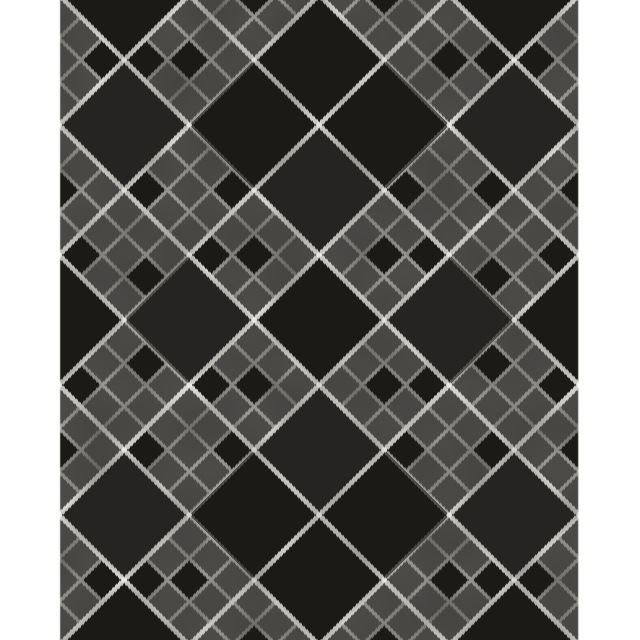
Write a WebGL 2 fragment shader that draws this pattern.

```glsl
#version 300 es
precision highp float;
// Woven panel of diamonds on a white ground, mirrored about both axes.
// Rotated coordinates split it into large plain cells and 3 by 3 checks;
// pale stitched strands follow the cell edges, their tone worn by noise.

uniform vec2 u_resolution;
out vec4 outColor;

vec2 hashGradient(vec2 cell) {
    float h = fract(sin(dot(cell, vec2(127.1, 311.7))) * 43758.5);
    return vec2(cos(6.2832 * h), sin(6.2832 * h));
}

float gradientNoise(vec2 p) {
    vec2 i = floor(p), f = p - i;
    vec2 u = f * f * (3.0 - 2.0 * f);
    vec2 e = vec2(1.0, 0.0);
    float low = mix(dot(hashGradient(i), f),
                    dot(hashGradient(i + e.xy), f - e.xy), u.x);
    float high = mix(dot(hashGradient(i + e.yx), f - e.yx),
                     dot(hashGradient(i + e.xx), f - e.xx), u.x);
    return mix(low, high, u.y);
}

// Distance to the two families of diagonals, spaced in rotated units
vec2 diagonalDistance(vec2 diagonal, float spacing) {
    vec2 t = (diagonal + 1.0) / spacing;
    return abs(t - round(t)) * spacing * 0.7071;
}

vec2 strand(vec2 distance, float halfWidth, float blur) {
    return 1.0 - smoothstep(halfWidth - blur, halfWidth + blur, distance);
}

// Cells without a check, in the mirrored quadrant
bool isPlain(ivec2 c) {
    return c.x == 0 || c.y == 0 || c.y == 3 || c == ivec2(3, 5);
}

// Dark squares of the check, one rule for each row
bool isDarkSquare(ivec2 s) {
    if (s.y == 2) return s.x == 8;
    if (s.y == 3) return s.x == 3 || s.x == 5 || s.x == 11;
    if (s.y == 6) return s.x % 4 == 0;
    if (s.y == 12) return s.x >= 6 && s.x <= 10;
    return s == ivec2(3, 15);
}

void main() {
    vec2 uv = gl_FragCoord.xy / u_resolution;
    vec2 weave = (uv - vec2(0.4987, 0.5)) * 9.846;
    float pixel = 9.846 / min(u_resolution.x, u_resolution.y);
    vec2 p = abs(weave);

    // Large cell and small square indices
    vec2 diagonal = vec2(p.x + p.y, p.x - p.y);
    ivec2 large = ivec2(floor((diagonal + 1.0) * 0.5));
    ivec2 small = ivec2(floor((diagonal + 1.0) * 1.5));
    ivec2 cell = ivec2(large.x + large.y, large.x - large.y);
    ivec2 square = ivec2(small.x + small.y - 2, small.x - small.y);

    // Cell fills
    vec3 black = vec3(0.108, 0.102, 0.092);
    vec3 charcoal = vec3(0.145, 0.141, 0.135);
    vec3 gray = vec3(0.287, 0.282, 0.272);
    float wear = gradientNoise(weave * 1.7 + 4.3);
    bool plain = isPlain(cell);
    vec3 color;
    if (plain) {
        bool lighter = cell.x + cell.y == 2 || cell == ivec2(3);
        color = lighter ? charcoal : black;
    } else {
        color = isDarkSquare(square) ? black : gray * (1.0 + 0.08 * wear);
    }

    // Thin strands inside the checks, with a stepped stitch
    float stitch = 0.007 * cos(125.66 * weave.x);
    float blur = max(0.014, 0.8 * pixel);
    if (!plain) {
        vec2 thin = strand(diagonalDistance(diagonal, 2.0 / 3.0) + stitch, 0.027, blur);
        vec3 thinColor = vec3(0.56, 0.56, 0.54) * (1.0 + 0.4 * wear);
        color = mix(color, thinColor, max(thin.x, thin.y) * 0.85);
    }

    // Main strands, fading on the outer sides of some plain cells
    vec2 bold = strand(diagonalDistance(diagonal, 2.0) + stitch, 0.036, blur);
    ivec2 block = ivec2(floor(p));
    bool faded = block == ivec2(1, 2) || block == ivec2(1, 3) || block == ivec2(2, 0);
    float crossing = bold.x * bold.y;
    float strength = faded ? mix(0.3, 0.9, crossing) : 0.92;
    vec3 boldColor = vec3(0.76, 0.76, 0.74) * (1.0 + 0.3 * wear) + 0.15 * crossing;
    color = mix(color, min(boldColor, 0.95), max(bold.x, bold.y) * strength);

    // White ground at both sides
    float panel = 1.0 - smoothstep(3.985 - pixel, 3.985 + pixel, p.x);
    outColor = vec4(mix(vec3(1.0), color, panel), 1.0);
}
```
